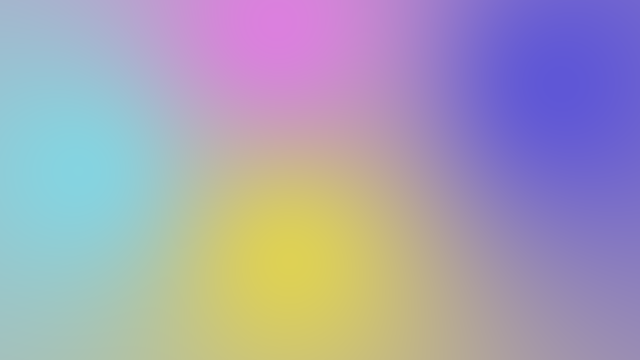
This background is drawn by a Shadertoy shader. Its source:

```glsl
// Soft mesh gradient: four coloured glows blended by inverse square distance.

const vec3 PINK   = vec3(0.86, 0.50, 0.87);
const vec3 BLUE   = vec3(0.37, 0.34, 0.84);
const vec3 CYAN   = vec3(0.52, 0.83, 0.88);
const vec3 YELLOW = vec3(0.87, 0.82, 0.33);

const float CORE_SOFTNESS = 0.0004; // keeps the weight finite at a glow's centre

// Colour in rgb premultiplied by its weight, weight in a.
vec4 glow(vec2 point, vec2 centre, vec3 colour) {
    vec2 offset = point - centre;
    float weight = 1.0 / (dot(offset, offset) + CORE_SOFTNESS);
    return vec4(colour, 1.0) * weight;
}

void mainImage(out vec4 fragColor, in vec2 fragCoord) {
    // Canvas height is one unit; centres are fractions of the canvas.
    vec2 aspect = vec2(iResolution.x / iResolution.y, 1.0);
    vec2 point = fragCoord / iResolution.y;

    // Sum the weighted glows
    vec4 blend = glow(point, aspect * vec2(0.432, 0.935), PINK)
               + glow(point, aspect * vec2(0.875, 0.765), BLUE)
               + glow(point, aspect * vec2(0.123, 0.525), CYAN)
               + glow(point, aspect * vec2(0.453, 0.275), YELLOW);

    // Normalise by the total weight
    fragColor = vec4(blend.rgb / blend.a, 1.0);
}
```
